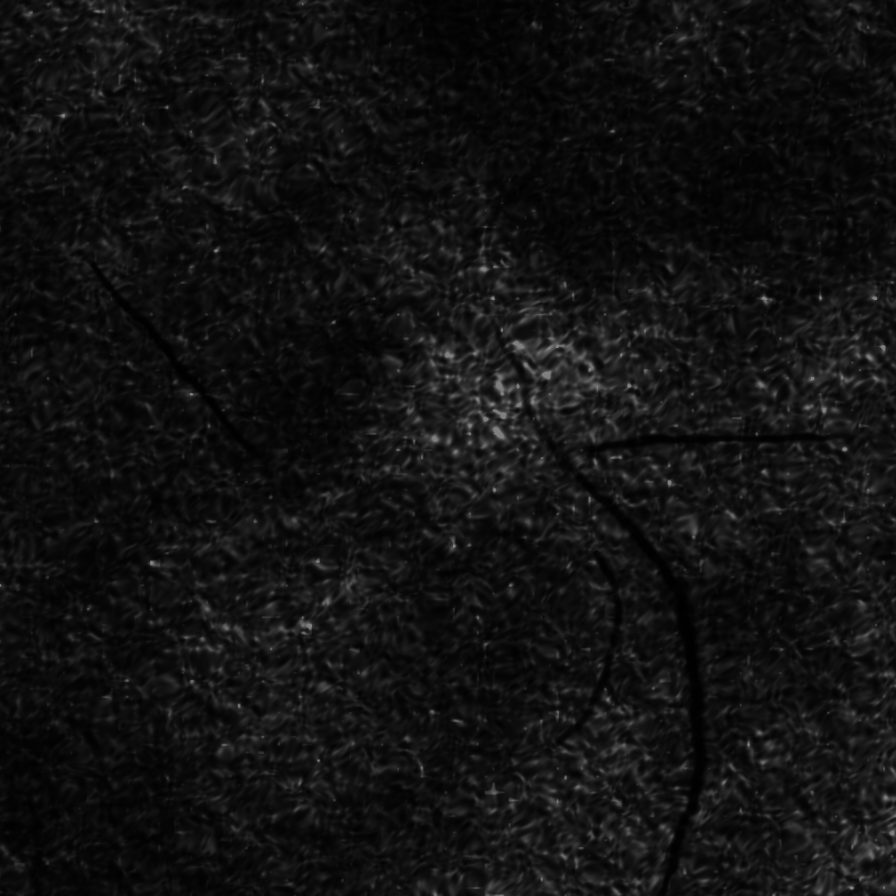
Write a three.js fragment shader that draws this texture.

```glsl
// Dark rough stone with fine grain, cloudy patches, pale veins and black cracks.
varying vec2 vUv;

#define MEDIAN_TONE 0.058
#define PATCH_SCALE 4.0
#define PATCH_CONTRAST 3.1
#define STREAK_CONTRAST 1.3
#define GRAIN_SCALE 125.0
#define RELIEF_CONTRAST 1.5
#define GRAIN_CONTRAST 1.3
#define SPECK_STRENGTH 1.1
#define VEIN_STRENGTH 0.75
#define CRACK_DEPTH 0.9
#define EDGE_SOFTNESS 0.004

float hash(vec2 p) {
  vec3 q = fract(vec3(p.xyx) * 0.1031);
  q += dot(q, q.yzx + 33.33);
  return fract((q.x + q.y) * q.z);
}

float noise(vec2 p) {
  vec2 cell = floor(p);
  vec2 f = fract(p);
  f = f * f * (3.0 - 2.0 * f);
  float low = mix(hash(cell), hash(cell + vec2(1.0, 0.0)), f.x);
  float high = mix(hash(cell + vec2(0.0, 1.0)), hash(cell + 1.0), f.x);
  return mix(low, high, f.y);
}

float fbm(vec2 p) {
  float sum = 0.0;
  float weight = 0.5;
  for (int i = 0; i < 5; i++) {
    sum += weight * noise(p);
    p = mat2(1.6, 1.2, -1.2, 1.6) * p + 17.3;
    weight *= 0.5;
  }
  return sum;
}

// Tapered stroke from a to b, bowed to the left of its direction by bend
float stroke(vec2 p, vec2 a, vec2 b, float bend, float halfWidth) {
  float len = distance(a, b);
  vec2 along = (b - a) / len;
  float t = dot(p - a, along) / len;
  float bow = 4.0 * t * (1.0 - t);
  float slope = 4.0 * bend * (1.0 - 2.0 * t) / len;
  float side = dot(p - a, vec2(-along.y, along.x)) - bend * bow;
  float dist = abs(side) / sqrt(1.0 + slope * slope);
  float width = halfWidth * sqrt(max(bow, 0.0));
  float ends = smoothstep(0.0, 0.15, t) * (1.0 - smoothstep(0.85, 1.0, t));
  return ends * (1.0 - smoothstep(0.4 * width, width + EDGE_SOFTNESS, dist));
}

float cracks(vec2 p) {
  float c = stroke(p, vec2(0.58, 0.53), vec2(0.69, -0.08), 0.145, 0.0075);
  c = max(c, stroke(p, vec2(0.07, 0.74), vec2(0.31, 0.47), 0.006, 0.0042));
  c = max(c, stroke(p, vec2(0.62, 0.495), vec2(0.97, 0.515), 0.004, 0.0038));
  c = max(c, 0.85 * stroke(p, vec2(0.65, 0.42), vec2(0.59, 0.15), 0.065, 0.0035));
  c = max(c, 0.6 * stroke(p, vec2(0.53, 0.67), vec2(0.64, 0.46), 0.0, 0.002));
  c = max(c, 0.6 * stroke(p, vec2(0.63, 0.90), vec2(0.54, 0.75), 0.01, 0.004));
  c = max(c, 0.5 * stroke(p, vec2(0.26, 0.53), vec2(0.16, 0.41), -0.01, 0.004));
  return max(c, 0.6 * stroke(p, vec2(0.038, 0.13), vec2(0.045, -0.02), 0.0, 0.003));
}

float veins(vec2 p) {
  float v = stroke(p, vec2(0.23, 0.20), vec2(0.49, 0.42), 0.008, 0.006);
  v = max(v, stroke(p, vec2(0.64, 1.05), vec2(0.53, 0.66), -0.03, 0.005));
  v = max(v, 0.7 * stroke(p, vec2(0.30, 0.40), vec2(0.52, 0.51), 0.015, 0.006));
  return max(v, 0.7 * stroke(p, vec2(0.51, 0.31), vec2(0.59, 0.42), 0.0, 0.007));
}

void main() {
  vec2 p = vUv;

  // Cloudy patches and streaks that rise to the right
  float patches = fbm(p * PATCH_SCALE + 5.7) - 0.485;
  vec2 tilted = vec2(0.77 * p.x + 0.64 * p.y, 0.77 * p.y - 0.64 * p.x);
  float streaks = fbm(tilted * vec2(7.0, 19.0) + 31.0) - 0.485;

  // Fine relief lit from the upper right, with softer grain over it
  vec2 g = tilted * vec2(0.85, 1.1) * GRAIN_SCALE;
  g += 1.5 * vec2(noise(p * 40.0), noise(p * 40.0 + 9.0));
  vec2 toLight = vec2(0.62, 0.2);
  float relief = noise(g) - noise(g + toLight);
  relief += 0.6 * (noise(g * 0.47 + 3.0) - noise(g * 0.47 + 3.0 + toLight));
  float grain = noise(g * 1.7 + 50.0) - 0.5;
  float specks = smoothstep(0.86, 1.0, noise(p * GRAIN_SCALE * 0.9 + 80.0));

  // Ragged paths for the cracks and broken veins
  vec2 wobble = vec2(noise(p * 15.0), noise(p * 15.0 + 40.0)) - 0.5;
  wobble += 0.35 * (vec2(noise(p * 60.0), noise(p * 60.0 + 70.0)) - 0.5);
  vec2 ragged = p + 0.014 * wobble;
  float vein = veins(ragged) * smoothstep(0.25, 0.7, noise(p * 24.0 + 12.0));

  float light = PATCH_CONTRAST * patches + STREAK_CONTRAST * streaks;
  light += RELIEF_CONTRAST * relief + GRAIN_CONTRAST * grain;
  light += SPECK_STRENGTH * specks + VEIN_STRENGTH * vein;
  float tone = MEDIAN_TONE * exp(light) * (1.0 - CRACK_DEPTH * cracks(ragged));

  gl_FragColor = vec4(vec3(min(tone, 0.5)), 1.0);
}
```
